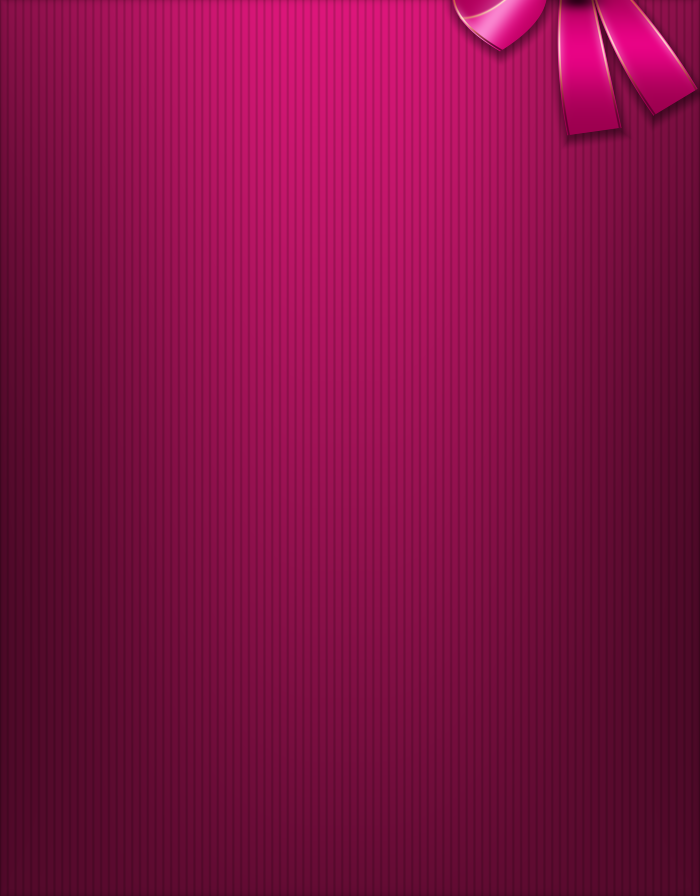
Reproduce this background procedurally as a WebGL 2 fragment shader.

```glsl
#version 300 es
precision highp float;
// Magenta pinstripe backdrop, bright at the top centre and dark at the lower sides,
// with three satin ribbon ends in the upper right corner. Each ribbon is bounded by
// two quadratic side curves and a slanted hem, then shaded, trimmed and shadowed.

uniform vec2 u_resolution;
out vec4 fragColor;

const float ASPECT = 0.784;          // width of the layout when its height is 1
const float STRIPES = 90.0;
const float STRIPE_DARKNESS = 0.165;
const float CENTER_TOP = 0.84;       // brightness down the middle
const float CENTER_BOTTOM = 0.375;
const float SIDE_MIN = 0.285;        // darkest brightness at the sides
const float SIDE_MIN_DEPTH = 0.74;
const vec2 SHADOW_OFFSET = vec2(0.001, 0.005);
const float SHADOW_STRENGTH = 0.45;
const float TRIM_INSET = 0.002;
const float TRIM_WIDTH = 0.0007;
const vec3 DEEP = vec3(0.60, 0.0, 0.30);
const vec3 SATIN = vec3(0.91, 0.01, 0.52);
const vec3 SHEEN = vec3(1.0, 0.68, 0.90);
const vec3 GOLD = vec3(0.80, 0.36, 0.25);
const vec3 SPARKLE = vec3(1.0, 0.88, 0.80);

// Side curves: x = a + b*y + c*y*y. Hem: point x, point y, upward slope.
struct Ribbon { vec3 left; vec3 right; vec3 hem; };

const Ribbon LOOP = Ribbon(vec3(0.5065, 0.154, 13.6),
                           vec3(0.612, -0.196, -12.4), vec3(0.56, 0.058, 0.0));
const Ribbon TAIL_A = Ribbon(vec3(0.6263, -0.081, 0.933),
                             vec3(0.6654, 0.215, 0.0), vec3(0.6354, 0.151, 0.14));
const Ribbon TAIL_B = Ribbon(vec3(0.6654, 0.32, 1.51),
                             vec3(0.7096, 0.856, -1.34), vec3(0.7318, 0.129, 0.6));

// Approximate signed distance to a side curve, positive to its right
float sideDistance(vec2 p, vec3 c) {
  float slope = c.y + 2.0 * c.z * p.y;
  return (p.x - c.x - c.y * p.y - c.z * p.y * p.y) / sqrt(1.0 + slope * slope);
}

float hemDistance(vec2 p, vec3 hem) {
  return (p.y - hem.y + hem.z * (p.x - hem.x)) / sqrt(1.0 + hem.z * hem.z);
}

float ribbonDistance(vec2 p, Ribbon r) {
  float sides = max(-sideDistance(p, r.left), sideDistance(p, r.right));
  return max(sides, hemDistance(p, r.hem));
}

float bell(float x, float width) {
  return exp(-x * x / (width * width));
}

vec3 backdrop(vec2 uv, float depth) {
  float center = mix(CENTER_TOP, CENTER_BOTTOM, depth);
  float fromMin = depth - SIDE_MIN_DEPTH;
  float side = SIDE_MIN + 0.42 * fromMin * fromMin;
  float light = mix(center, side, smoothstep(0.1, 1.12, abs(uv.x - 0.495) * 2.0));
  // Thin dark grooves, softened by the size of a pixel
  float groove = abs(fract(uv.x * STRIPES + 0.5) - 0.5);
  float soft = 0.5 * STRIPES / u_resolution.x;
  light *= 1.035 - STRIPE_DARKNESS * (1.0 - smoothstep(0.08 - soft, 0.2 + soft, groove));
  // Narrow dark rim around the canvas
  vec2 rim = min(uv, 1.0 - uv) * vec2(ASPECT, 1.0);
  light *= 1.0 - 0.15 * exp(-min(rim.x, rim.y) / 0.003);
  return vec3(light, min(0.115 * light, 0.085), light * mix(0.49, 0.565, light));
}

vec3 addShadow(vec3 color, vec2 p, Ribbon r) {
  float d = ribbonDistance(p - SHADOW_OFFSET, r);
  return color * (1.0 - SHADOW_STRENGTH * (1.0 - smoothstep(-0.005, 0.012, d)));
}

vec3 addRibbon(vec3 color, vec2 p, Ribbon r, vec3 satin, float rightTrim) {
  float pixel = 1.0 / u_resolution.y;
  float along = p.y / r.hem.y;
  float leftGap = abs(sideDistance(p, r.left) - TRIM_INSET);
  float rightGap = abs(sideDistance(p, r.right) + TRIM_INSET);
  float gap = min(leftGap, mix(1.0, rightGap, rightTrim));
  float trim = 1.0 - smoothstep(TRIM_WIDTH - 0.5 * pixel, TRIM_WIDTH + pixel, gap);
  vec3 metal = mix(GOLD, SPARKLE, bell(along - 0.35, 0.2));
  metal = mix(metal, DEEP * 0.6, smoothstep(0.5, 0.9, along));
  satin = mix(satin, SHEEN, 0.35 * bell(gap, 0.006) * bell(along - 0.35, 0.25));
  satin = mix(satin, metal, 0.9 * trim);
  float cover = 1.0 - smoothstep(-0.6 * pixel, 0.6 * pixel, ribbonDistance(p, r));
  return mix(color, satin, cover);
}

// Tail shading: a bright fold between two deep ends
vec3 tailSatin(vec2 p, Ribbon r) {
  float along = p.y / r.hem.y;
  return mix(DEEP, SATIN, bell(along - 0.38, 0.33));
}

// Loop shading: a pale sheen across the curl and a gilded fold on its upper left
vec3 loopSatin(vec2 p) {
  float curl = dot(p - vec2(0.553, 0.02), vec2(0.8, 0.6));
  vec3 satin = mix(DEEP * 1.15, SATIN, bell(curl, 0.035));
  satin = mix(satin, SHEEN, 0.75 * bell(curl, 0.016));
  float reach = p.x - 0.515;
  float fold = p.y - 0.0205 + 8.0 * reach * reach;
  satin = mix(satin, DEEP, 0.5 * (1.0 - smoothstep(-0.004, 0.002, fold)));
  return mix(satin, mix(GOLD, SPARKLE, bell(curl, 0.02)), 0.9 * bell(fold, 0.0014));
}

void main() {
  vec2 uv = gl_FragCoord.xy / u_resolution;
  vec2 p = vec2(uv.x * ASPECT, 1.0 - uv.y);
  vec3 color = backdrop(uv, p.y);
  color = addShadow(color, p, LOOP);
  color = addShadow(color, p, TAIL_A);
  color = addShadow(color, p, TAIL_B);
  color = addRibbon(color, p, LOOP, loopSatin(p), 0.0);
  color = addRibbon(color, p, TAIL_B, tailSatin(p, TAIL_B), 1.0);
  color = addRibbon(color, p, TAIL_A, tailSatin(p, TAIL_A), 1.0);
  // Dark hollow where the ribbons meet
  color *= 1.0 - 0.75 * bell(length((p - vec2(0.647, 0.0)) * vec2(0.6, 1.4)), 0.014);
  fragColor = vec4(color, 1.0);
}
```
